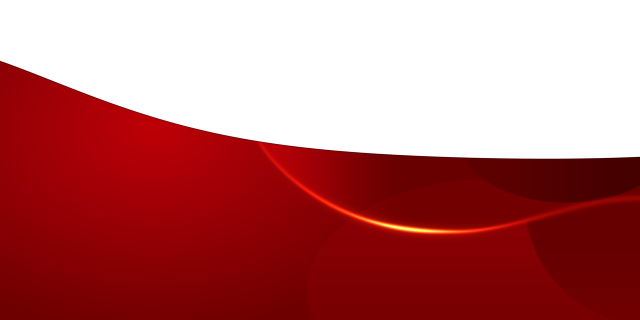
A Shadertoy shader for this background:

```glsl
// Deep red layered waves under a white sky, crossed by a glowing golden ribbon.

// Lengths are in canvas heights: x runs 0..2, y runs 0..1 upward.
const vec3 WHITE = vec3(1.0);
const vec3 RIM_COLOR = vec3(0.20, 0.0, 0.0);
const vec3 RIBBON_RED = vec3(0.78, 0.04, 0.03);
const vec3 HALO_ORANGE = vec3(1.0, 0.28, 0.03);
const vec3 CORE_GOLD = vec3(1.0, 0.85, 0.42);

const vec2 LIGHT_CENTER = vec2(0.48, 0.60);
const float LIGHT_RED = 0.74;
const float SHADE_RED = 0.43;

const vec2 BLOB_CENTER = vec2(1.536, 0.0885);
const vec2 BLOB_RADII = vec2(0.578, 0.352);
const vec2 DARK_CENTER = vec2(1.771, 0.570);
const vec2 DARK_RADII = vec2(0.339, 0.203);
const vec2 DISC_CENTER = vec2(2.031, 0.375);
const vec2 DISC_RADII = vec2(0.391);

const float RIBBON_LOW_X = 1.406;
const float RIBBON_LOW_Y = 0.276;
const float RIBBON_HALF_SPAN = 0.599;
const float SPARK_X = 1.275;

// Lower border of the white area
float skyEdge(float x) {
    float t = x - 1.0;
    return 0.534 + t * (-0.1 + t * (0.129 + t * (-0.098
         + t * (0.022 + t * (0.048 - t * 0.025)))));
}

// Ribbon: a steep bowl on the left, a gentle rise on the right
float ribbonHeight(float x) {
    float s = (x - RIBBON_LOW_X) / RIBBON_HALF_SPAN;
    float a = max(-s, 0.0);
    float bowl = a * a * (0.1406 + 0.1224 * a + 0.0208 * pow(a, 12.0));
    return RIBBON_LOW_Y + bowl + 0.1042 * smoothstep(0.03, 0.98, s);
}

// Signed distance to the ribbon, positive above it
float ribbonDistance(vec2 p) {
    const float STEP = 0.002;
    float slope = (ribbonHeight(p.x + STEP) - ribbonHeight(p.x - STEP)) / (2.0 * STEP);
    return (p.y - ribbonHeight(p.x)) / sqrt(1.0 + slope * slope);
}

float ellipseMask(vec2 p, vec2 center, vec2 radii, float softness) {
    float d = (length((p - center) / radii) - 1.0) * min(radii.x, radii.y);
    return 1.0 - smoothstep(-softness, softness, d);
}

float bell(float d, float width) {
    return exp(-d * d / (width * width));
}

// Red level of the layer below and left of the ribbon
float lowerRed(vec2 p, float px) {
    float falloff = length((p - LIGHT_CENTER) * vec2(0.7, 1.0)) / 0.65;
    float red = mix(LIGHT_RED, SHADE_RED, min(falloff, 1.0));
    float blobRed = mix(0.465, 0.53, clamp(p.y / 0.27, 0.0, 1.0));
    red = mix(red, blobRed, ellipseMask(p, BLOB_CENTER, BLOB_RADII, px));
    float discRed = mix(0.44, 0.40, smoothstep(0.0, 0.25, p.y));
    return mix(red, discRed, ellipseMask(p, DISC_CENTER, DISC_RADII, px));
}

// Red level of the layer between the ribbon and the white area
float upperRed(vec2 p, float px) {
    float red = mix(0.72, 0.41, smoothstep(0.80, 1.28, p.x));
    red += 0.04 * ellipseMask(p, BLOB_CENTER, BLOB_RADII, px);
    float darkRed = mix(0.37, 0.27, smoothstep(1.45, 2.0, p.x));
    return mix(red, darkRed, ellipseMask(p, DARK_CENTER, DARK_RADII, px));
}

void mainImage(out vec4 fragColor, in vec2 fragCoord) {
    float px = 1.0 / iResolution.y;
    vec2 p = fragCoord * px;
    p.x *= 2.0 * iResolution.y / iResolution.x;

    // Red layers; the ribbon starts where it meets the white area
    float d = ribbonDistance(p);
    float started = smoothstep(0.79, 0.82, p.x);
    float above = smoothstep(-px, px, d) * step(0.78, p.x);
    float red = mix(lowerRed(p, px), upperRed(p, px), above);
    vec3 color = vec3(red, 0.0, 0.025 * smoothstep(0.42, 0.65, red));

    // Ribbon body, wider and softer toward the right
    float tail = smoothstep(1.50, 1.80, p.x);
    float body = bell(d, mix(0.006, 0.010, tail)) * mix(0.85, 0.48, tail);
    color = mix(color, RIBBON_RED, body * started);

    // Orange halo and bright core, strongest at the spark
    float along = p.x - SPARK_X;
    float warm = bell(along, along < 0.0 ? 0.27 : 0.22);
    float hot = bell(along, 0.15);
    color += HALO_ORANGE * started * warm
           * (0.75 * bell(d, 0.006) + 0.22 * bell(d, 0.018));
    color += CORE_GOLD * hot * bell(d, 0.002 + 0.004 * hot);
    color = min(color, 1.0);

    // White area with a thin dark rim
    float slope = (skyEdge(p.x + 0.002) - skyEdge(p.x - 0.002)) / 0.004;
    float sky = (p.y - skyEdge(p.x)) / sqrt(1.0 + slope * slope);
    color = mix(color, RIM_COLOR, 0.6 * bell(sky, 0.0025));
    color = mix(color, WHITE, smoothstep(-0.7 * px, 0.7 * px, sky));

    fragColor = vec4(color, 1.0);
}
```
